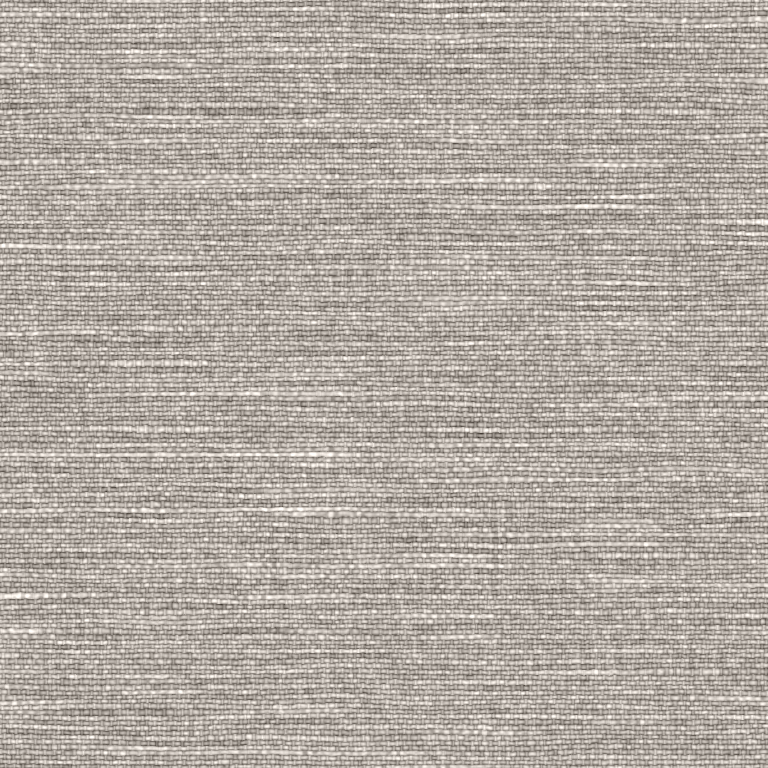
Write a Shadertoy shader that draws this texture.

```glsl
// Greige linen-like cloth: a fine plain weave led by uneven horizontal threads.
// Rounded weft beads ride over a softer warp, with dark seams between rows;
// stretched noise tints each thread and swells some wefts into pale slubs.

const float PI = 3.14159265;
const float ROWS = 152.0;
const float COLUMNS = 166.0;
const vec3 WARM_TINT = vec3(0.03, 0.0, -0.03);

float hash(vec2 p) {
    return fract(sin(dot(p, vec2(127.1, 311.7))) * 43758.5453);
}

float noise(vec2 p) {
    vec2 i = floor(p);
    vec2 f = fract(p);
    f = f * f * (3.0 - 2.0 * f);
    float low = mix(hash(i), hash(i + vec2(1.0, 0.0)), f.x);
    float high = mix(hash(i + vec2(0.0, 1.0)), hash(i + vec2(1.0, 1.0)), f.x);
    return mix(low, high, f.y);
}

// Rounded height across a thread; offset runs from -0.5 to 0.5.
float threadProfile(float offset, float roundness) {
    return pow(max(cos(PI * offset), 0.0), roundness);
}

// Thread coordinates with uneven spacing, rough edges and shifted rows.
vec2 weaveCoords(vec2 uv) {
    float y = uv.y * ROWS + 0.7 * noise(vec2(uv.x * 9.0, uv.y * 60.0));
    y += 0.22 * noise(uv * vec2(150.0, 110.0) + 53.0);
    float row = floor(y);
    float x = uv.x * COLUMNS + 0.9 * noise(vec2(uv.x * 70.0, row * 0.37));
    x += 0.5 * hash(vec2(row, 7.0));
    return vec2(x, y);
}

// Tone of a single thread, long and short variations along its length.
float threadTone(float along, float id, float frequency) {
    float longTone = noise(vec2(along * frequency, id));
    float shortTone = noise(vec2(along * frequency * 5.0 + 31.0, id + 200.0));
    return mix(longTone, shortTone, 0.45) - 0.5;
}

// Row tone set against its neighbours, so broad areas stay even.
float rowContrast(float along, float row, float frequency) {
    float neighbours = threadTone(along, row - 1.0, frequency) + threadTone(along, row + 1.0, frequency);
    return threadTone(along, row, frequency) - 0.35 * neighbours;
}

float clothBrightness(vec2 uv) {
    vec2 weave = weaveCoords(uv);
    vec2 cell = floor(weave);
    vec2 offset = fract(weave) - 0.5;

    // Pale swollen stretches of weft
    float slub = smoothstep(0.72, 0.95, noise(vec2(uv.x * 5.0, cell.y + 400.0)));

    // Weft rises where the warp sinks, and the reverse
    float lift = 0.5 + 0.5 * cos(PI * (offset.x + cell.x + cell.y));
    float weftLift = mix(lift, 1.0, 0.4 * slub);
    float weft = threadProfile(offset.y, mix(0.8, 0.5, slub)) * mix(0.52, 1.0, weftLift);
    float warp = threadProfile(offset.x, 0.8) * mix(0.88, 0.25, weftLift);
    float seam = mix(0.55, 1.0, threadProfile(offset.y, 0.6));
    float relief = max(weft, warp * seam);

    // Yarn colour, grain of each crossing and fine fibres
    float weftTone = rowContrast(uv.x, cell.y, 5.0);
    float warpTone = threadTone(uv.y, cell.x + 700.0, 20.0);
    float yarn = 0.22 * weftTone + 0.05 * warpTone;
    float grain = 0.13 * (hash(cell + 13.0) - 0.5);
    float fibre = 0.16 * (noise(uv * vec2(260.0, 400.0)) - 0.5);

    // Faint broad bands
    float band = 0.02 * (noise(uv * vec2(3.0, 30.0)) - 0.5);

    return 0.345 + 0.52 * relief + yarn + grain + fibre + band + 0.06 * slub;
}

void mainImage(out vec4 fragColor, in vec2 fragCoord) {
    // Average a small grid of samples to smooth the thread edges
    float brightness = 0.0;
    for (int i = 0; i < 4; i++) {
        vec2 shift = vec2(float(i % 2), float(i / 2)) * 0.5 - 0.25;
        brightness += 0.25 * clothBrightness((fragCoord + shift) / iResolution.y);
    }
    vec3 color = vec3(brightness) + WARM_TINT;
    fragColor = vec4(clamp(color, 0.0, 1.0), 1.0);
}
```
